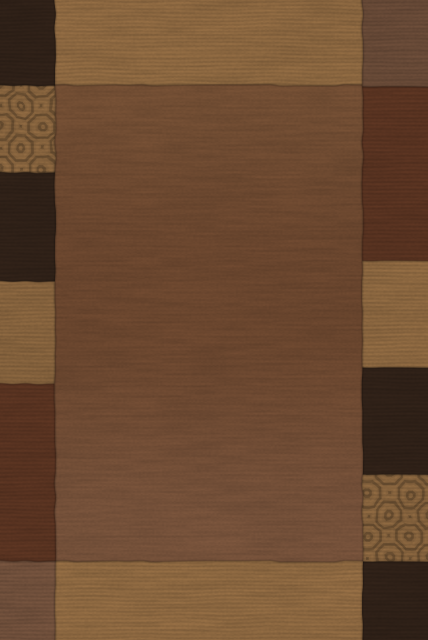
Write a WebGL 1 fragment shader that draws this texture.

```glsl
precision highp float;
// Flat-woven rug: brown field, gold end panels and side columns of colour blocks.
uniform vec2 u_resolution;

#define LEFT_SEAM 0.129
#define RIGHT_SEAM 0.847
#define WEFT_ROWS 170.0
#define WEFT_DEPTH 0.045
#define GRAIN_DEPTH 0.055
#define SEAM_SHADE 0.22
#define CARVE_CELL 0.066
#define GOLD vec3(0.535, 0.395, 0.245)
#define DARK vec3(0.180, 0.125, 0.090)
#define RUST vec3(0.340, 0.195, 0.125)
#define MAUVE vec3(0.415, 0.295, 0.220)

float hash(vec2 p) {
  p = fract(p * vec2(0.1031, 0.1137));
  p += dot(p, p.yx + 33.33);
  return fract((p.x + p.y) * p.x * 7.31);
}

float noise(vec2 p) {
  vec2 i = floor(p), f = fract(p);
  f = f * f * (3.0 - 2.0 * f);
  return mix(mix(hash(i), hash(i + vec2(1.0, 0.0)), f.x),
             mix(hash(i + vec2(0.0, 1.0)), hash(i + vec2(1.0, 1.0)), f.x), f.y);
}

// Antialiased step along one axis
float edge(float at, float v) {
  float aa = 0.9 / u_resolution.y;
  return smoothstep(at - aa, at + aa, v);
}

// Lay the next block below a break and shade the seam between them
vec3 below(vec3 upper, vec3 lower, float at, float y) {
  vec3 c = mix(upper, lower, edge(at, y));
  return c * (1.0 - SEAM_SHADE * exp(-pow((y - at) / 0.0018, 2.0)));
}

// Distance measure whose contours are octagons
float octagon(vec2 p) {
  p = abs(p);
  return max(max(p.x, p.y), (p.x + p.y) * 0.7071);
}

// Staggered octagon rings, cut as grooves into the gold pile
vec3 carvedGold(vec2 p) {
  vec2 q = p / CARVE_CELL;
  q += 0.09 * (vec2(noise(q * 3.0), noise(q * 3.0 + 17.0)) - 0.5);
  vec2 a = fract(q) - 0.5;
  vec2 b = fract(q + 0.5) - 0.5;
  float ring = min(octagon(a), octagon(b));
  float wave = abs(fract(ring * 4.8 + 0.1) - 0.5);
  float groove = 1.0 - smoothstep(0.06, 0.24, wave);
  float ridge = smoothstep(0.25, 0.45, wave);
  return GOLD * (0.94 - 0.20 * groove + 0.05 * ridge);
}

vec3 leftColumn(vec2 p, float y) {
  vec3 c = below(DARK, carvedGold(p), 0.134, y);
  c = below(c, DARK, 0.270, y);
  c = below(c, GOLD * 0.96, 0.440, y);
  c = below(c, RUST, 0.600, y);
  return below(c, MAUVE * 1.04, 0.877, y);
}

vec3 rightColumn(vec2 p, float y) {
  vec3 c = below(MAUVE * 0.95, RUST, 0.136, y);
  c = below(c, GOLD, 0.408, y);
  c = below(c, DARK, 0.575, y);
  c = below(c, carvedGold(p + 0.02), 0.742, y);
  return below(c, DARK, 0.878, y);
}

vec3 middleColumn(vec2 uv, float y) {
  vec3 field = mix(vec3(0.440, 0.300, 0.198), vec3(0.410, 0.270, 0.178),
                   smoothstep(0.13, 0.42, y));
  field = mix(field, vec3(0.455, 0.315, 0.225), smoothstep(0.50, 0.85, y));
  // Faint worn spot near the centre
  vec2 spot = (uv - vec2(0.49, 0.57)) / vec2(0.045, 0.03);
  field *= 1.0 - 0.04 * exp(-dot(spot, spot));
  vec3 c = below(GOLD, field, 0.133, y);
  return below(c, GOLD * 1.01, 0.877, y);
}

void main() {
  vec2 uv = gl_FragCoord.xy / u_resolution;
  float aspect = 0.668;
  vec2 p = vec2(uv.x * aspect, 1.0 - uv.y);

  // Hand-woven wobble of the block borders
  float x = uv.x + 0.004 * (noise(vec2(p.y * 45.0, 3.0)) - 0.5);
  float y = p.y + 0.0025 * (noise(vec2(p.x * 50.0, 9.0)) - 0.5);

  vec3 colour = mix(leftColumn(p, y), middleColumn(vec2(uv.x, p.y), y),
                    edge(LEFT_SEAM, x));
  colour = mix(colour, rightColumn(p, y), edge(RIGHT_SEAM, x));
  float seam = min(abs(x - LEFT_SEAM), abs(x - RIGHT_SEAM));
  colour *= 1.0 - SEAM_SHADE * exp(-pow(seam / 0.0028, 2.0));

  // Weft rows, long yarn streaks, fine grain and broad unevenness
  float drift = 0.6 * noise(p * vec2(14.0, 30.0));
  float row = sin(6.28318 * (p.y * WEFT_ROWS + drift));
  float streak = noise(vec2(p.x * 22.0, p.y * 260.0)) - 0.5;
  float grain = noise(p * vec2(330.0, 480.0)) - 0.5;
  float cloud = noise(p * vec2(9.0, 14.0)) - 0.5;
  float panel = 1.0 - edge(0.133, y) * (1.0 - edge(0.877, y))
              * edge(LEFT_SEAM, x) * (1.0 - edge(RIGHT_SEAM, x));
  float weave = row * WEFT_DEPTH * mix(0.35, 0.9, panel)
              + streak * 0.09 + grain * GRAIN_DEPTH + cloud * 0.03;
  colour *= 1.0 + weave;

  gl_FragColor = vec4(colour, 1.0);
}
```
